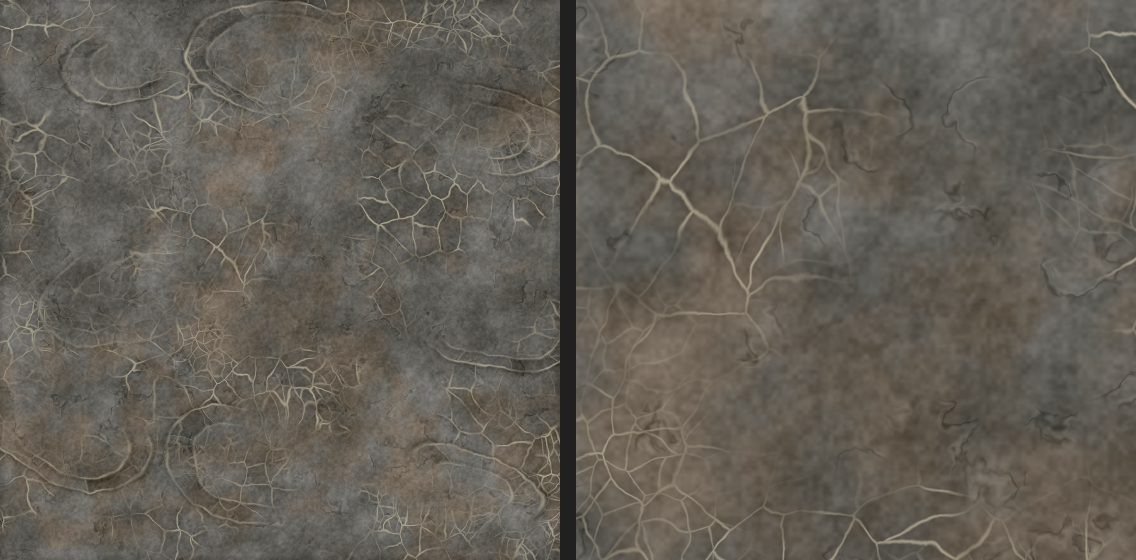
Left, the full canvas; right, a detail of the centre.
Write a Shadertoy shader that draws this texture.

```glsl
// Weathered grey-brown stone with pale mineral veins and worn carved arcs.
// Layered noise gives the stains and chips, warped Voronoi borders the veins,
// and scattered broken ellipses with slab joints the carvings.

const float TAU = 6.2831853;
const vec3 SLATE_DARK = vec3(0.315, 0.31, 0.285);
const vec3 SLATE_LIGHT = vec3(0.475, 0.47, 0.455);
const vec3 RUST = vec3(0.46, 0.39, 0.315);
const vec3 VEIN = vec3(0.70, 0.67, 0.58);

vec2 hash22(vec2 p) {
    vec3 q = fract(p.xyx * vec3(0.1031, 0.1030, 0.0973));
    q += dot(q, q.yzx + 33.33);
    return fract((q.xx + q.yz) * q.zy);
}

float noise(vec2 p) {
    vec2 i = floor(p), f = fract(p);
    f = f * f * (3.0 - 2.0 * f);
    float low = mix(hash22(i).x, hash22(i + vec2(1, 0)).x, f.x);
    float high = mix(hash22(i + vec2(0, 1)).x, hash22(i + 1.0).x, f.x);
    return mix(low, high, f.y);
}

float fbm(vec2 p) {
    float sum = 0.0, amp = 0.5;
    for (int i = 0; i < 5; i++) {
        sum += amp * noise(p);
        p = mat2(1.6, 1.2, -1.2, 1.6) * p + 17.3;
        amp *= 0.5;
    }
    return sum / 0.97;
}

vec2 warp(vec2 p, float scale, float amount) {
    vec2 shift = vec2(fbm(p * scale + 5.0), fbm(p * scale + 41.0));
    return p + amount * (shift - 0.5);
}

float line(float d, float width, float px) {
    return 1.0 - smoothstep(0.0, width + px, abs(d));
}

// Distance to the nearest Voronoi border, in canvas units.
float cellBorder(vec2 p, float scale) {
    p *= scale;
    vec2 i = floor(p), f = fract(p), nearCell = vec2(0), nearVec = vec2(0);
    float best = 9.0, border = 9.0;
    for (int y = -1; y <= 1; y++)
    for (int x = -1; x <= 1; x++) {
        vec2 g = vec2(x, y);
        vec2 r = g + hash22(i + g) - f;
        if (dot(r, r) < best) { best = dot(r, r); nearVec = r; nearCell = g; }
    }
    for (int y = -2; y <= 2; y++)
    for (int x = -2; x <= 2; x++) {
        vec2 g = nearCell + vec2(x, y);
        vec2 r = g + hash22(i + g) - f;
        vec2 across = r - nearVec;
        if (dot(across, across) > 1e-4)
            border = min(border, dot(0.5 * (nearVec + r), normalize(across)));
    }
    return border / scale;
}

// One carved arc: x = pale edge, y = shading, z = covered area.
vec3 carvedArc(vec2 p, vec2 seed, float px) {
    vec2 a = hash22(seed + 3.0), b = hash22(seed + 29.0);
    float turn = (b.x - 0.5) * 0.9;
    vec2 q = mat2(cos(turn), -sin(turn), sin(turn), cos(turn)) * p;
    vec2 radius = mix(0.11, 0.20, a.x) * vec2(1.0, mix(0.45, 0.65, a.y));
    float d = (length(q / radius) - 1.0) * radius.y;
    float angle = atan(q.y / radius.y, q.x / radius.x);
    float band = mix(0.02, 0.035, b.y);
    float arc = smoothstep(-0.35, 0.25, cos(angle - TAU * a.y));
    float slab = angle / TAU * 9.0 + b.x;
    float inBand = smoothstep(-band, -band + 0.003, d) * (1.0 - smoothstep(-0.003, 0.0, d));
    float joint = line((fract(slab) - 0.5) * TAU * radius.x / 9.0, 0.001, px);
    float edge = max(line(d, 0.0012, px), 0.75 * line(d + band, 0.001, px));
    edge = max(edge, 0.6 * joint * inBand);
    float shadow = exp(-abs(d - 0.004) / 0.003) + 0.7 * exp(-abs(d + band - 0.005) / 0.003);
    float tone = (hash22(vec2(floor(slab + 0.5), seed.x)).x - 0.6) * inBand;
    return vec3(edge, 0.10 * tone - 0.09 * shadow, 1.0 - smoothstep(0.0, 0.02, d)) * vec3(arc, arc, 1);
}

void mainImage(out vec4 fragColor, in vec2 fragCoord) {
    vec2 p = fragCoord / iResolution.y;
    float px = 1.0 / iResolution.y;

    // Stone body: clouds, rusty stains, relief and grain.
    float cloud = 0.55 * fbm(p * 7.0 + 2.0) + 0.45 * fbm(p * 26.0 + 7.0);
    vec3 color = mix(SLATE_DARK, SLATE_LIGHT, smoothstep(0.22, 0.78, cloud));
    float stain = smoothstep(0.44, 0.68, 0.5 * fbm(p * 5.0 + 63.0) + 0.5 * fbm(p * 21.0 + 9.0));
    color = mix(color, RUST * (0.6 + 0.72 * cloud), 0.6 * stain);
    vec2 rough = warp(p, 30.0, 0.025);
    float relief = fbm(rough * 30.0) - fbm((rough + vec2(-0.0025, 0.0025)) * 30.0);
    float grain = noise(p * 330.0) + noise(p * 170.0 + 8.0) - 1.0;
    color += 0.28 * relief + 0.055 * grain;

    // Short chipped flakes: a dark lip beside a lit one.
    float chipMask = smoothstep(0.52, 0.72, noise(p * 34.0 + 50.0));
    float level = fbm(rough * 22.0 + 80.0) - 0.5;
    float chip = line(level, 0.02, 8.0 * px) - 0.5 * line(level - 0.04, 0.02, 8.0 * px);
    color -= 0.07 * chip * chipMask;

    // Carvings, strongest away from the centre.
    vec2 bent = warp(warp(p, 8.0, 0.04), 45.0, 0.008);
    vec3 carving = vec3(0);
    for (int y = 0; y < 3; y++)
    for (int x = 0; x < 3; x++) {
        vec2 cell = vec2(x, y);
        vec2 centre = (cell + 0.5 + 0.4 * (hash22(cell + 11.0) - 0.5)) / 3.0;
        float strength = smoothstep(0.15, 0.42, length(centre - 0.5));
        vec3 arc = carvedArc(bent - centre, cell, px) * strength;
        carving = vec3(max(carving.xz, arc.xz), carving.y + arc.y).xzy;
    }
    color += max(carving.y, -0.12);

    // Clustered veins in two sizes, each with a soft shadow.
    vec2 flow = warp(warp(p, 6.0, 0.10), 45.0, 0.008);
    float cluster = smoothstep(0.38, 0.56, fbm(p * 7.0 + 31.0)) * (1.0 - 0.5 * carving.z);
    float coarse = cellBorder(flow, 22.0);
    float fine = cellBorder(flow + 3.7, 37.0);
    float fineMask = smoothstep(0.45, 0.65, noise(p * 11.0 + 70.0));
    float wear = smoothstep(0.2, 0.85, 0.6 * noise(p * 18.0 + 14.0) + 0.4 * noise(p * 60.0));
    float veins = cluster * max(line(coarse, 0.0011, px), 0.65 * fineMask * line(fine, 0.0008, px));
    color -= 0.04 * cluster * exp(-coarse / 0.004);
    float pale = max(veins, carving.x) * mix(0.2, 0.95, wear);
    color = mix(color, VEIN, pale);

    // Slightly darker outer rim.
    vec2 rim = min(p, iResolution.xy / iResolution.y - p);
    color *= mix(0.88, 1.0, smoothstep(0.0, 0.012, min(rim.x, rim.y)));
    fragColor = vec4(clamp(color, 0.0, 1.0), 1.0);
}
```
